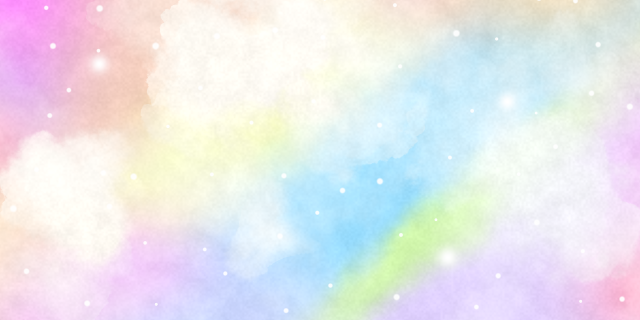
This background is drawn by a Shadertoy shader. Its source:

```glsl
#define BAND_NORMAL vec2(-0.64, 0.77)
#define BAND_WOBBLE 0.12
#define PUFF_SCALE 5.5
#define PUFF_DEPTH 0.55
#define EDGE_SOFTNESS 0.07
#define BILLOW_WARP 0.16
#define PAPER_GRAIN 0.075
#define STAR_CELL 0.19
#define STAR_SIZE 0.0085

const vec3 PEACH = vec3(0.96, 0.82, 0.74);
const vec3 YELLOW = vec3(0.97, 0.99, 0.71);
const vec3 BLUE = vec3(0.59, 0.87, 1.00);
const vec3 GREEN = vec3(0.82, 0.97, 0.67);
const vec3 LAVENDER = vec3(0.88, 0.82, 1.00);
const vec3 MAGENTA = vec3(1.00, 0.56, 1.00);
const vec3 VIOLET = vec3(0.83, 0.64, 0.98);
const vec3 ORCHID = vec3(0.95, 0.75, 0.98);
const vec3 ROSE = vec3(1.00, 0.69, 0.80);
const vec3 SAND = vec3(0.95, 0.87, 0.74);
const vec3 CREAM = vec3(1.00, 0.985, 0.955);
const vec3 MIST = vec3(0.97, 0.985, 0.98);

float hash(vec2 p) {
    vec3 q = fract(vec3(p.xyx) * 0.1031);
    q += dot(q, q.yzx + 33.33);
    return fract((q.x + q.y) * q.z);
}

float noise(vec2 p) {
    vec2 i = floor(p), f = fract(p);
    f = f * f * (3.0 - 2.0 * f);
    return mix(mix(hash(i), hash(i + vec2(1, 0)), f.x),
               mix(hash(i + vec2(0, 1)), hash(i + vec2(1, 1)), f.x), f.y);
}

// x: smooth fractal noise, y: rounded billows with sharp creases
vec2 fractal(vec2 p) {
    vec2 sum = vec2(0.0);
    float amp = 0.5;
    for (int i = 0; i < 6; i++) {
        float n = noise(p);
        sum += amp * vec2(n, abs(2.0 * n - 1.0));
        p = mat2(1.6, 1.2, -1.2, 1.6) * p + 17.3;
        amp *= 0.55;
    }
    return sum;
}

// Soft elliptical stain of colour
void wash(inout vec3 col, vec2 p, vec2 center, vec2 radius, vec3 tint, float strength) {
    vec2 q = (p - center) / radius;
    col = mix(col, tint, strength * exp(-dot(q, q)));
}

// Cloud with a crisp puffy rim on its lit side, melting away opposite
void cloud(inout vec3 col, vec2 p, vec2 center, vec2 radius, vec2 lit, vec3 tint, float strength) {
    vec2 seed = center * 9.0;
    vec2 bend = vec2(noise(p * 6.0 + seed), noise(p * 6.0 - seed)) - 0.5;
    vec2 q = (p + BILLOW_WARP * bend - center) / radius;
    vec2 puff = fractal(p * PUFF_SCALE + seed);
    float shape = length(q) + PUFF_DEPTH * (0.42 - puff.y) + 0.3 * (puff.x - 0.55);
    float soft = EDGE_SOFTNESS * (0.6 + 3.0 * smoothstep(0.4, 0.8, noise(p * 9.0 - seed)));
    float rim = smoothstep(1.0, 1.0 - soft, shape);
    float fold = smoothstep(0.72, 0.68 - soft, shape + 0.2 * (noise(p * 14.0 + seed) - 0.5));
    float body = smoothstep(1.1, 0.25, shape);
    float side = smoothstep(-0.4, 0.7, dot(q, lit));
    float alpha = mix(body, rim * (0.55 + 0.3 * body + 0.15 * fold), side);
    col = mix(col, tint, min(1.0, strength * alpha * (0.7 + 0.6 * puff.x)));
}

// White core with a faint halo
void glow(inout vec3 col, vec2 p, vec2 center, float size) {
    float d = length(p - center) / size;
    col = mix(col, vec3(1.0), 0.9 * exp(-d * d * 2.5) + 0.1 * exp(-d));
}

void mainImage(out vec4 fragColor, in vec2 fragCoord) {
    vec2 p = fragCoord / iResolution.y;
    vec2 haze = fractal(p * 4.0);

    // Diagonal rainbow bands
    float d = dot(p, BAND_NORMAL) + BAND_WOBBLE * (haze.x - 0.55);
    vec3 col = mix(PEACH, YELLOW, smoothstep(0.28, 0.06, d));
    col = mix(col, BLUE, smoothstep(-0.06, -0.28, d));
    col = mix(col, GREEN, smoothstep(-0.52, -0.65, d));
    col = mix(col, LAVENDER, smoothstep(-0.66, -0.83, d));

    // Stains along the borders
    wash(col, p, vec2(0.02, 0.72), vec2(0.19, 0.24), VIOLET, 0.85);
    wash(col, p, vec2(0.02, 1.02), vec2(0.26, 0.22), MAGENTA, 1.0);
    wash(col, p, vec2(-0.04, 0.56), vec2(0.14, 0.13), ROSE, 0.9);
    wash(col, p, vec2(0.00, 0.24), vec2(0.26, 0.20), vec3(1.0, 0.91, 0.74), 0.9);
    wash(col, p, vec2(0.42, 0.15), vec2(0.32, 0.20), ORCHID, 1.0);
    wash(col, p, vec2(0.14, 0.00), vec2(0.30, 0.15), ORCHID, 0.8);
    wash(col, p, vec2(0.78, 0.00), vec2(0.26, 0.17), vec3(0.82, 0.84, 1.0), 0.85);
    wash(col, p, vec2(1.32, 1.04), vec2(0.28, 0.17), vec3(0.96, 0.81, 0.82), 0.95);
    wash(col, p, vec2(1.75, 1.04), vec2(0.38, 0.20), SAND, 1.0);
    wash(col, p, vec2(1.98, 0.80), vec2(0.24, 0.16), vec3(0.88, 0.92, 0.86), 0.8);
    wash(col, p, vec2(2.02, 0.48), vec2(0.17, 0.28), ORCHID, 1.0);
    wash(col, p, vec2(2.02, 0.09), vec2(0.20, 0.19), ROSE, 1.0);
    wash(col, p, vec2(0.72, 0.40), vec2(0.17, 0.14), MIST, 0.65);
    wash(col, p, vec2(1.18, 0.84), vec2(0.22, 0.13), MIST, 0.6);
    wash(col, p, vec2(1.68, 0.47), vec2(0.26, 0.20), MIST, 0.65);

    // Cloud banks, far to near
    cloud(col, p, vec2(1.85, 0.76), vec2(0.25, 0.17), vec2(0.5, 0.8), MIST, 0.45);
    cloud(col, p, vec2(1.48, 0.62), vec2(0.28, 0.26), vec2(-0.7, -0.5), MIST, 0.4);
    cloud(col, p, vec2(1.72, 0.42), vec2(0.31, 0.26), vec2(0.9, -0.2), MIST, 0.75);
    cloud(col, p, vec2(1.13, 0.66), vec2(0.21, 0.19), vec2(0.3, -0.9), MIST, 0.6);
    cloud(col, p, vec2(0.83, 0.31), vec2(0.15, 0.13), vec2(-0.3, -0.2), MIST, 0.75);
    cloud(col, p, vec2(0.25, 0.14), vec2(0.22, 0.16), vec2(0.8, -0.5), MIST, 0.35);
    cloud(col, p, vec2(0.52, 0.95), vec2(0.25, 0.16), vec2(-0.6, 0.4), CREAM, 0.35);
    cloud(col, p, vec2(0.85, 0.83), vec2(0.37, 0.27), vec2(-0.6, 0.7), CREAM, 1.1);
    cloud(col, p, vec2(0.66, 0.68), vec2(0.21, 0.17), vec2(-0.9, 0.2), CREAM, 0.7);
    cloud(col, p, vec2(0.25, 0.38), vec2(0.25, 0.22), vec2(-0.6, 0.7), CREAM, 1.1);

    // Watercolour mottling
    col += PAPER_GRAIN * (fractal(p * 19.0).x - 0.55);
    col += PAPER_GRAIN * 0.4 * (noise(p * 150.0) - 0.5);
    col = mix(col, vec3(1.0), 0.3 * smoothstep(0.45, 0.85, haze.x));

    // One small star per grid cell
    vec2 cell = floor(p / STAR_CELL);
    vec2 jitter = vec2(hash(cell + 3.1), hash(cell + 47.7));
    vec2 star = (cell + 0.12 + 0.76 * jitter) * STAR_CELL;
    float size = STAR_SIZE * mix(0.5, 1.2, hash(cell + 91.3));
    float dist = length(p - star);
    col = mix(col, vec3(1.0), 0.9 * smoothstep(size * 1.4, size * 0.6, dist));

    // Large sparkles
    glow(col, p, vec2(0.31, 0.80), 0.042);
    glow(col, p, vec2(1.586, 0.682), 0.042);
    glow(col, p, vec2(1.40, 0.195), 0.048);

    fragColor = vec4(clamp(col, 0.0, 1.0), 1.0);
}
```
